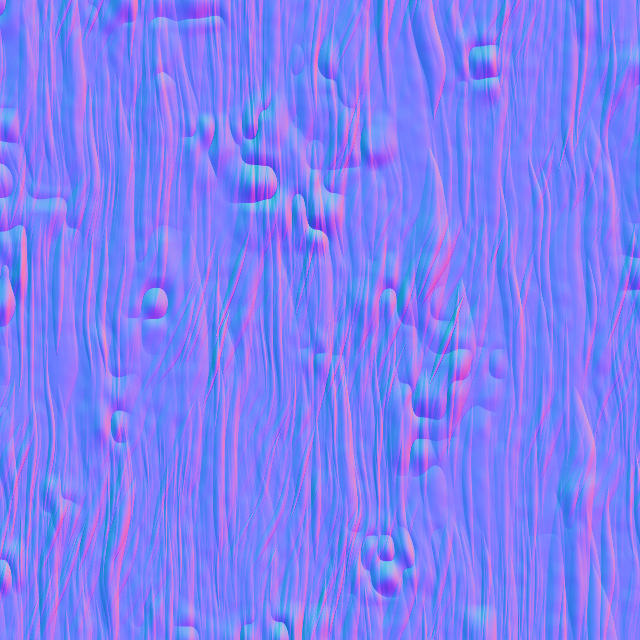
Reproduce this texture map procedurally as a Shadertoy shader.

```glsl
// Tangent-space normal map of fibrous bark: long overlapping strands, mostly upright.
// Layers of scattered lens-shaped domes are bent by noise and summed into a height
// field, and its slopes are then encoded as a normal colour.

#define RELIEF 1.2          // overall steepness
#define SKEW 0.3            // moves strand crests right, steepening that side
#define BEND 0.034          // sideways wander of the strands
#define LEAN 0.3            // shear of the slanting strands
#define CRUMPLE 0.011       // height of the crumpled folds
#define SAMPLE_STEP 0.0012  // slope sampling distance, in canvas heights

vec3 hash3(vec2 p) {
    vec3 q = fract(p.xyx * vec3(0.1031, 0.1030, 0.0973));
    q += dot(q, q.yxz + 33.33);
    return fract((q.xxy + q.yzz) * q.zyx);
}

float noise(vec2 p) {
    vec2 cell = floor(p), f = fract(p);
    f = f * f * (3.0 - 2.0 * f);
    float low = mix(hash3(cell).x, hash3(cell + vec2(1, 0)).x, f.x);
    float high = mix(hash3(cell + vec2(0, 1)).x, hash3(cell + vec2(1, 1)).x, f.x);
    return mix(low, high, f.y);
}

// One layer: the tallest of the tapered domes scattered over a stretched grid
float strands(vec2 p, vec2 cells, float seed) {
    p.x += 0.35 * BEND * (noise(p * vec2(13.0, 9.0) + seed) - 0.5);
    vec2 q = p * cells, home = floor(q);
    float top = 0.0;
    for (int j = -1; j <= 1; j++)
    for (int i = -1; i <= 1; i++) {
        vec2 cell = home + vec2(i, j);
        vec3 place = hash3(cell + seed);
        vec3 shape = hash3(cell + seed + 157.0);
        vec2 d = q - cell - place.xy;
        float along = d.y / mix(0.5, 1.0, place.z);
        float taper = 1.0 - along * along;
        if (taper <= 0.0) continue;
        float halfWidth = mix(0.25, 0.65, shape.x) * taper;
        float u = (d.x - 0.7 * (shape.y - 0.5) * d.y) / halfWidth;
        float dome = max(1.0 - u * u, 0.0) * (1.0 + SKEW * u);
        top = max(top, dome * taper * mix(0.2, 1.0, shape.z * shape.z));
    }
    return top / cells.x;
}

float height(vec2 p) {
    // Shared flow keeps neighbouring strands roughly parallel
    vec2 q = p;
    q.x += BEND * (noise(p * vec2(6.0, 4.0) + 11.0) - 0.5);
    q.x += 0.4 * BEND * (noise(p * vec2(14.0, 10.0) + 37.0) - 0.5);

    // Patches where slanting strands, fine fibres and folds appear
    float slanted = smoothstep(0.35, 0.75, noise(p * vec2(9.0, 7.0) + 71.0));
    float fibrous = smoothstep(0.2, 0.7, noise(p * vec2(11.0, 5.0) + 93.0));
    float crumpled = smoothstep(0.5, 0.9, noise(p * vec2(12.0, 9.0) + 119.0));

    float h = 0.14 * strands(q, vec2(18.0, 3.5), 200.0);
    h += 0.17 * strands(q, vec2(44.0, 5.0), 300.0);
    h += 0.17 * slanted * strands(q - vec2(LEAN * q.y, 0.0), vec2(48.0, 8.0), 400.0);
    h += 0.15 * fibrous * strands(q, vec2(92.0, 8.0), 500.0);

    // Sharp folds in patches, with a faint grain everywhere
    float fold = abs(2.0 * noise(q * vec2(36.0, 21.0) + 141.0) - 1.0);
    h += CRUMPLE * crumpled * fold;
    h += 0.0011 * noise(q * vec2(75.0, 48.0) + 163.0);
    return h;
}

void mainImage(out vec4 fragColor, in vec2 fragCoord) {
    vec2 p = fragCoord / iResolution.y;
    vec2 e = vec2(SAMPLE_STEP, 0.0);
    float h = height(p);
    vec2 slope = vec2(height(p + e.xy) - h, height(p + e.yx) - h) / SAMPLE_STEP;
    vec3 normal = normalize(vec3(-RELIEF * slope, 1.0));
    fragColor = vec4(0.5 + 0.5 * normal, 1.0);
}
```
